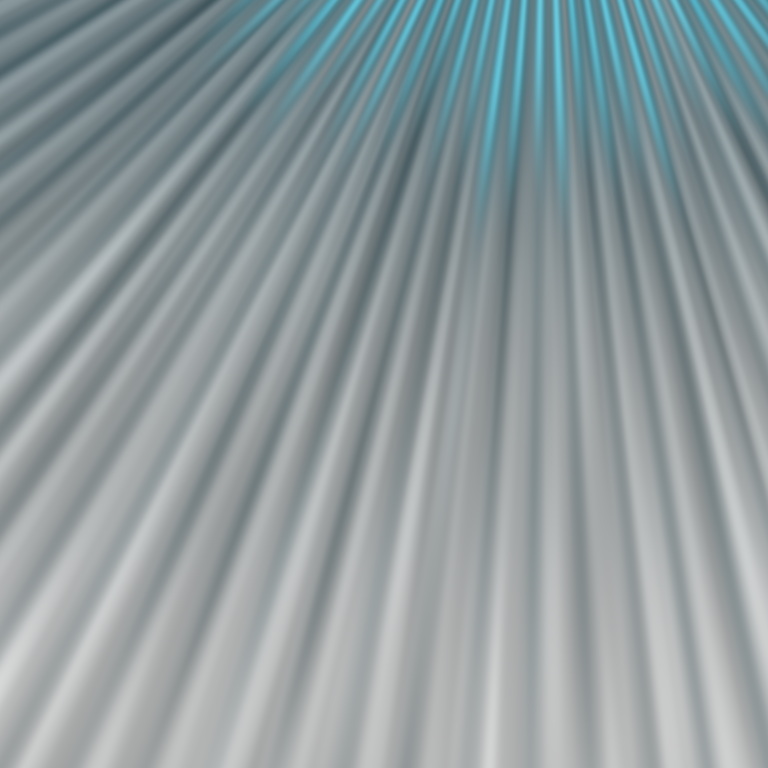
A three.js fragment shader for this background:

```glsl
varying vec2 vUv;

const float TAU = 6.2831853;
const vec2 FAN_CENTER = vec2(0.711, 1.35);
const float FOLD_ANGLE = 0.0585;   // angle between neighbouring folds
const float FOLD_PHASE = 0.003;    // angle of the first crest
const float FOLD_JITTER = 0.14;
const float GROOVE_OFFSET = 0.36;  // groove position before each crest
const float TEAL_OFFSET = 0.46;
const float CREST_GAIN = 0.125;
const float GROOVE_GAIN = 0.125;
const float FINE_GAIN = 0.19;
const float TEAL_START = 0.38;
const float TEAL_END = 0.64;

const vec3 SLATE = vec3(0.42, 0.48, 0.50);
const vec3 STEEL = vec3(0.585, 0.605, 0.61);
const vec3 SILVER = vec3(0.70, 0.703, 0.703);
const vec3 GROOVE_TINT = vec3(1.2, 0.95, 0.9);
const vec3 TEAL_DEEP = vec3(0.23, 0.43, 0.48);
const vec3 TEAL_BRIGHT = vec3(0.38, 0.75, 0.83);
const vec3 WARM_GRAY = vec3(0.52, 0.53, 0.53);

float hash(vec2 p) {
  return fract(sin(dot(p, vec2(127.1, 311.7))) * 43758.5453);
}

float noise(vec2 p) {
  vec2 cell = floor(p);
  vec2 f = fract(p);
  f = f * f * (3.0 - 2.0 * f);
  float low = mix(hash(cell), hash(cell + vec2(1.0, 0.0)), f.x);
  float high = mix(hash(cell + vec2(0.0, 1.0)), hash(cell + vec2(1.0)), f.x);
  return mix(low, high, f.y);
}

// Smooth periodic crest centred on whole numbers
float crest(float x, float sharpness) {
  return pow(0.5 + 0.5 * cos(TAU * x), sharpness);
}

// Fine streaks that drift slowly along the folds
float fineStreaks(float fold, float radius) {
  float sum = 0.0;
  float weight = 0.55;
  float frequency = 2.1;
  for (int i = 0; i < 3; i++) {
    sum += weight * (noise(vec2(fold * frequency, radius * 2.5 + frequency)) - 0.5);
    frequency *= 1.8;
    weight *= 0.55;
  }
  return sum;
}

void main() {
  // Fan coordinates: fold index across, radius along
  vec2 fromCenter = vUv - FAN_CENTER;
  float radius = length(fromCenter);
  float angle = atan(fromCenter.x, -fromCenter.y);
  float fold = (angle - FOLD_PHASE) / FOLD_ANGLE;
  fold += FOLD_JITTER * (noise(vec2(fold * 0.7, radius * 1.5)) - 0.5);

  // Broad light falling off toward the top
  vec3 color = mix(SILVER, STEEL, smoothstep(0.0, 0.6, vUv.y));
  color = mix(color, SLATE, smoothstep(0.45, 1.0, vUv.y));
  color = mix(color, SLATE, 0.3 * (1.0 - smoothstep(0.5, 0.8, radius)));

  // Folds of metal
  float crestLight = crest(fold, 2.4) * mix(0.35, 1.1, noise(vec2(fold * 0.9, radius * 2.0)));
  float groove = crest(fold + GROOVE_OFFSET, 2.6);
  groove *= mix(0.2, 1.0, noise(vec2(fold * 0.8 + 31.0, radius * 2.0)));
  color += CREST_GAIN * crestLight;
  color -= GROOVE_GAIN * groove * GROOVE_TINT;
  color += FINE_GAIN * fineStreaks(fold, radius);

  // Teal glow on the folds near the center
  float reach = radius + 0.14 * (noise(vec2(fold * 1.3 + 73.0, 4.0)) - 0.5);
  float glow = 1.0 - smoothstep(TEAL_START, TEAL_END, reach);
  float tealLine = crest(fold + TEAL_OFFSET, 1.3);
  vec3 teal = mix(TEAL_DEEP, TEAL_BRIGHT, tealLine);
  float warmLine = crest(fold - 0.1, 4.0) * noise(vec2(fold * 0.9 + 11.0, 2.0));
  teal = mix(teal, WARM_GRAY, 0.9 * warmLine);
  teal += 0.14 * fineStreaks(fold + 19.0, radius);
  color = mix(color, teal, glow * mix(0.55, 1.0, tealLine));

  gl_FragColor = vec4(clamp(color, 0.0, 1.0), 1.0);
}
```
